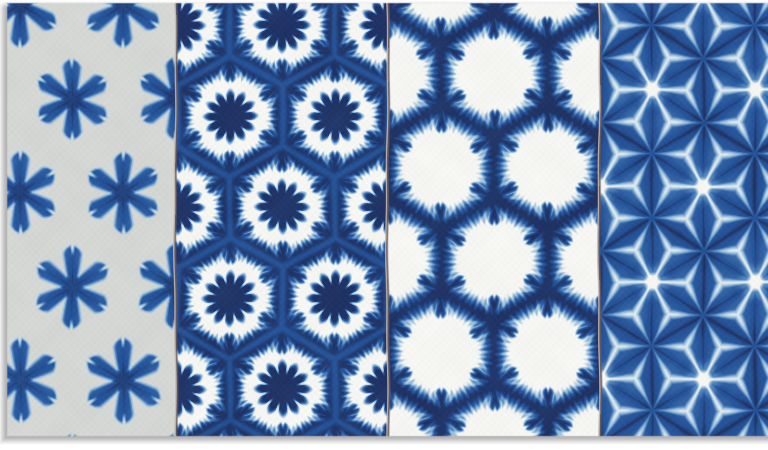
A WebGL 1 fragment shader for this pattern:

```glsl
precision highp float;
uniform vec2 u_resolution;

#define NAVY vec3(0.13, 0.20, 0.39)
#define DEEP vec3(0.15, 0.33, 0.60)
#define MID vec3(0.33, 0.53, 0.75)
#define PALE vec3(0.60, 0.74, 0.85)
#define WHITE vec3(0.96, 0.96, 0.95)
#define LINEN vec3(0.83, 0.84, 0.83)
#define SEAMS vec3(0.391, 0.862, 1.333)
#define SEAM_WIDTH 0.0028
#define FRAY 0.013
#define BLOTCH 0.05

const float PI = 3.14159265;
const float CORNER = 0.57735; // centre-to-corner distance of a unit hexagon

float hash(vec2 p) {
  return fract(sin(dot(floor(p * 4.0 + 0.5), vec2(12.99, 78.23))) * 4375.5);
}

// Layered sines: uneven dye uptake
float blotch(vec2 p) {
  return 0.5 * sin(p.x * 17.0 + 2.0 * sin(p.y * 13.0))
       + 0.3 * sin(p.y * 41.0 + 2.0 * sin(p.x * 29.0))
       + 0.2 * sin((p.x + p.y) * 97.0);
}

// Offset from the nearest centre of a unit hexagonal lattice
vec2 hexCell(vec2 p) {
  vec2 s = vec2(1.0, 1.73205);
  vec2 a = mod(p + 0.5 * s, s) - 0.5 * s;
  vec2 b = mod(p, s) - 0.5 * s;
  return dot(a, a) < dot(b, b) ? a : b;
}

// Mirror a cell into a 30 degree wedge whose y axis meets a corner
vec2 foldWedge(float angle, float r) {
  float k = abs(mod(angle + PI / 6.0, PI / 3.0) - PI / 6.0);
  return r * vec2(sin(k), cos(k));
}

float segmentDistance(vec2 p, vec2 a, vec2 b) {
  vec2 d = b - a;
  return length(p - a - d * clamp(dot(p - a, d) / dot(d, d), 0.0, 1.0));
}

// Soft petal growing along +y, split at its tip
float petal(vec2 a, float len, float width) {
  float s = clamp(a.y / len, 0.0, 1.0);
  float w = width * sqrt(s) * (1.0 - smoothstep(0.7, 1.05, s));
  float body = 1.0 - smoothstep(-0.03, 0.03, a.x - w);
  float slit = smoothstep(0.62, 0.92, s) * (1.0 - smoothstep(0.0, 0.028, a.x));
  return body * smoothstep(0.0, 0.1, s) * (1.0 - smoothstep(0.82, 1.0, s)) * (1.0 - slit);
}

// Dyed hexagon outline with split petals at its corners
float network(vec2 f, float band) {
  vec2 a = vec2(f.x, CORNER - f.y);
  float gap = 1.0 - smoothstep(0.0, 0.035, abs(a.x - CORNER * a.y));
  gap *= smoothstep(0.06, 0.16, a.y);
  return max(band * (1.0 - 0.45 * gap), 0.95 * petal(a, 0.28, 0.055));
}

// Separate six-petal flowers
float flowers(vec2 f, float r, float vary) {
  float body = petal(f, 0.42 + 0.03 * vary, 0.105);
  float vein = exp(-f.x * 45.0);
  float tone = body * (0.64 + 0.16 * vein + 0.14 * (1.0 - smoothstep(0.0, 0.3, r)));
  return max(tone, 0.86 * (1.0 - smoothstep(0.07, 0.16, r)));
}

// Ringed twelve-ray hearts in a wide network
float ringed(vec2 f, float r, float edge, float angle, float fray, float vary) {
  float rays = cos(12.0 * angle);
  float heart = 1.0 - smoothstep(0.18, 0.27, r - 0.025 * rays - 0.015 * vary);
  heart *= 1.0 - 0.8 * smoothstep(0.12, 0.19, r) * smoothstep(0.4, 1.0, -rays);
  float band = smoothstep(0.34, 0.45, mix(r, 0.5 - edge, 0.5) + fray);
  band *= 0.95 - 0.2 * exp(-edge * edge * 900.0);
  return max(heart * 0.97, network(f, band));
}

// Open white cells
float openCells(vec2 f, float r, float edge, float fray) {
  float band = smoothstep(0.33, 0.5, mix(r, 0.5 - edge, 0.45) + fray);
  return network(f, band * 0.97);
}

// Blue rhombs parted by pale three-way creases
float hempLeaf(vec2 f, float r, float edge) {
  vec2 middle = vec2(0.16667, 0.28868);
  float reach = length(f - middle);
  float inner = segmentDistance(f, vec2(0.0), middle);
  float outer = segmentDistance(f, vec2(0.0, CORNER), middle);
  float width = mix(0.065, 0.025, smoothstep(0.0, 0.25, reach));
  float crease = max(0.85 * (1.0 - smoothstep(0.0, width, inner)),
    (1.0 - smoothstep(0.0, width, outer)) * (0.85 - 0.6 * smoothstep(0.05, 0.3, reach)));
  float rib = exp(-min(f.x, edge) * 38.0);
  float tone = 0.62 + 0.26 * rib + 0.12 * smoothstep(0.3, 0.577, r);
  tone *= 0.6 + 0.4 * smoothstep(0.06, 0.22, r);
  return tone * (1.0 - crease) * smoothstep(0.04, 0.1, r);
}

vec3 dye(float t, vec3 cloth) {
  vec3 c = mix(cloth, PALE, smoothstep(0.0, 0.28, t));
  c = mix(c, MID, smoothstep(0.25, 0.5, t));
  c = mix(c, DEEP, smoothstep(0.45, 0.72, t));
  return mix(c, NAVY, smoothstep(0.72, 1.0, t));
}

void main() {
  vec2 p = vec2(gl_FragCoord.x, u_resolution.y - gl_FragCoord.y) / u_resolution.y;
  float px = 1.0 / u_resolution.y;
  float sway = 0.0018 * sin(p.y * 9.0) + 0.0008 * sin(p.y * 31.0);
  vec3 past = step(SEAMS + sway, vec3(p.x));

  // Lattice origin and pitch of each strip
  vec4 grid = vec4(0.160, 0.220, 0.229, 0.241);
  grid = mix(grid, vec4(0.511, 0.258, 0.2335, 0.2335), past.x);
  grid = mix(grid, vec4(0.980, 0.372, 0.237, 0.238), past.y);
  grid = mix(grid, vec4(1.449, 0.200, 0.229, 0.247), past.z);
  vec2 h = (p - grid.xy) / grid.zw + 0.006 * vec2(sin(p.y * 19.0), sin(p.x * 23.0));
  vec2 q = hexCell(h);
  float vary = hash(h - q) - 0.5;
  float r = length(q);
  float angle = atan(q.x, q.y + 0.00001);
  vec2 f = foldWedge(angle, r);
  float edge = 0.5 - dot(f, vec2(0.5, 0.86603));
  float fray = FRAY * (sin(angle * 54.0) + 0.7 * sin(angle * 31.0 + vary * 9.0));

  float tone = flowers(f, r, vary);
  if (past.z > 0.5) tone = hempLeaf(f, r, edge);
  else if (past.y > 0.5) tone = openCells(f, r, edge, fray);
  else if (past.x > 0.5) tone = ringed(f, r, edge, angle, fray, vary);
  tone = clamp(tone * (1.0 + BLOTCH * blotch(p)), 0.0, 1.0);
  vec3 color = dye(tone, mix(LINEN, WHITE, past.x));
  color += 0.008 * sin(p.x * 410.0) * sin(p.y * 390.0) + 0.008 * blotch(p * 2.0);

  // Strip seams: pale fold with a brown shadow
  vec3 side = vec3(p.x) - SEAMS - sway;
  vec3 off = abs(side);
  float seam = min(off.x, min(off.y, off.z));
  vec3 lip = abs(side + 0.0025);
  float fold = min(lip.x, min(lip.y, lip.z));
  color = mix(color, vec3(0.42, 0.36, 0.36), 0.85 * (1.0 - smoothstep(SEAM_WIDTH - px, SEAM_WIDTH + px, seam)));
  color = mix(color, vec3(0.82, 0.77, 0.72), 0.8 * (1.0 - smoothstep(0.0, 0.003, fold)));

  // Cloth border and its drop shadow on the backing
  float inside = min(p.x - 0.016, min(p.y - 0.007, 0.969 - p.y));
  float drop = max(0.016 - p.x, p.y - 0.969);
  float shadow = 0.3 * (1.0 - smoothstep(0.0, 0.022, drop)) * smoothstep(0.0, 0.02, p.y);
  color = mix(vec3(1.0 - shadow), color, smoothstep(-px, px, inside));
  gl_FragColor = vec4(color, 1.0);
}
```
